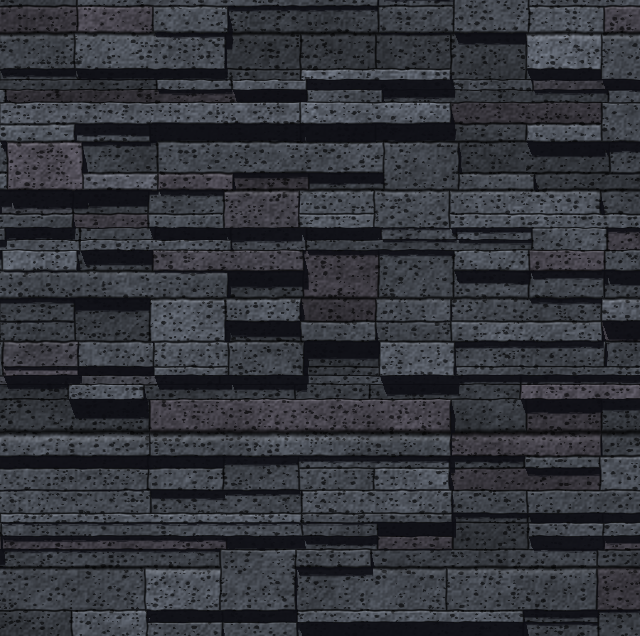
Reproduce this texture procedurally as a WebGL 1 fragment shader.

```glsl
precision highp float;
uniform vec2 u_resolution;

float hash(vec2 p) {
  vec3 q = fract(p.xyx * vec3(0.1031, 0.1137, 0.0973));
  q += dot(q, q.yzx + 33.33);
  return fract((q.x + q.y) * q.z);
}

float noise(vec2 p) {
  vec2 i = floor(p), f = fract(p);
  f = f * f * (3.0 - 2.0 * f);
  vec2 e = vec2(1.0, 0.0);
  return mix(mix(hash(i), hash(i + e), f.x),
             mix(hash(i + e.yx), hash(i + e.xx), f.x), f.y);
}

// Block filling both courses of a band
bool isTall(float column, float band) {
  return hash(vec2(column + 31.0, band + 57.0)) > 0.84;
}

// Vertical joint at the left side of a column; one is forced every four columns
bool isJoint(float column, float band, float course) {
  float phase = floor(hash(vec2(course, 9.0)) * 4.0);
  return mod(column + phase, 4.0) < 0.5 || hash(vec2(column, course + 80.0)) > 0.62
      || isTall(column, band) || isTall(column - 1.0, band);
}

// Returns protrusion, distance to edge, distance to top, random tone
vec4 stone(vec2 p) {
  p += 0.0022 * (vec2(noise(p * 70.0), noise(p * 70.0 + 40.0)) - 0.5);
  vec2 g = p * vec2(8.5, 17.0) + vec2(20.0, 30.0);
  g.y += 0.26 * sin(g.y * 1.7) + 0.1 * sin(g.y * 3.1);
  float band = floor(g.y);
  g.x += 0.22 * (hash(vec2(band, 3.0)) - 0.5);
  float left = floor(g.x), right = left + 1.0;
  float bottom = band, top = band + 1.0, course = band * 2.0 + 0.5;
  if (!isTall(left, band)) {
    float split = band + mix(0.3, 0.7, hash(vec2(band, 7.0)));
    float upper = step(split, g.y);
    course = band * 2.0 + upper;
    bottom = mix(band, split, upper);
    top = mix(split, top, upper);
    for (int i = 0; i < 3; i++) {
      if (!isJoint(left, band, course)) left -= 1.0;
      if (!isJoint(right, band, course)) right += 1.0;
    }
  }
  vec2 id = vec2(left, course);
  float topGap = (top - g.y) / 17.0;
  float side = min(g.x - left, right - g.x) / 8.5;
  float edge = min(side, min(topGap, (g.y - bottom) / 17.0));
  float protrusion = smoothstep(0.12, 0.88, hash(id + 11.0));
  return vec4(protrusion, edge, topGap, hash(id + 23.0));
}

// Light from the upper left, blocked by protruding stones
float castShadow(vec2 p, float level) {
  float shade = 0.0;
  for (int i = 1; i <= 18; i++) {
    float t = float(i) / 18.0;
    vec4 s = stone(p + t * 0.036 * vec2(-0.3, 1.0));
    float blocker = s.x * smoothstep(0.0, 0.002, s.y);
    shade = max(shade, smoothstep(0.0, 0.13, blocker - level - t));
  }
  return shade;
}

// Sparse, slightly flattened pores
float pores(vec2 p, float scale, float share) {
  vec2 g = p * scale * vec2(0.8, 1.1);
  vec2 cell = floor(g);
  vec2 centre = 0.3 + 0.4 * vec2(hash(cell), hash(cell + 17.0));
  float radius = mix(0.12, 0.34, hash(cell + 5.0));
  float d = length(fract(g) - centre) + 0.2 * (noise(g * 4.0) - 0.5);
  return step(hash(cell + 71.0), share) * (1.0 - smoothstep(radius - 0.12, radius + 0.12, d));
}

float grain(vec2 p) {
  return 0.5 * noise(p * 260.0) + 0.3 * noise(p * 120.0 + 9.0) + 0.2 * noise(p * 45.0);
}

void main() {
  vec2 p = gl_FragCoord.xy / u_resolution.x;
  vec4 s = stone(p);

  // Stone colour, some blocks faintly purple
  vec3 slate = vec3(0.252, 0.268, 0.296);
  vec3 plum = vec3(0.248, 0.238, 0.268);
  vec3 color = mix(slate, plum, smoothstep(0.78, 0.86, s.w));
  color *= mix(0.85, 1.18, s.x) * mix(0.88, 1.14, fract(s.w * 7.3));

  // Rough surface
  float rough = grain(p);
  float relief = rough - grain(p + vec2(-0.0015, 0.0025));
  color *= 1.0 + 0.55 * (rough - 0.5) + 0.3 * relief;
  color *= 0.9 + 0.2 * noise(p * vec2(14.0, 24.0));
  float pits = max(pores(p, 105.0, 0.3), pores(p + 0.37, 170.0, 0.2));
  color *= 1.0 - 0.62 * pits;

  // Lit top rim, dark joints and cast shadows
  color += 0.075 * (0.3 + s.x) * exp(-pow((s.z - 0.003) / 0.0016, 2.0));
  color *= mix(0.25, 1.0, smoothstep(0.0, 0.0028, s.y));
  vec3 shadowColor = vec3(0.045, 0.047, 0.07) + 0.06 * color;
  color = mix(color, shadowColor, 0.96 * castShadow(p, s.x));
  gl_FragColor = vec4(color, 1.0);
}
```
